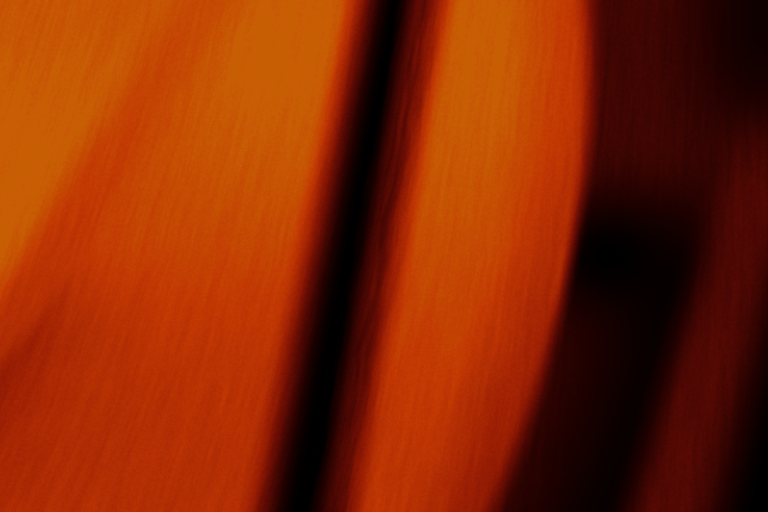
Write a Shadertoy shader that draws this background.

```glsl
const vec3 HEAT_RAMP[7] = vec3[7](
    vec3(0.0), vec3(0.13, 0.006, 0.002), vec3(0.29, 0.027, 0.01),
    vec3(0.45, 0.06, 0.01), vec3(0.62, 0.125, 0.01),
    vec3(0.76, 0.22, 0.01), vec3(0.785, 0.37, 0.015));
const vec2 CANVAS = vec2(1.5, 1.0);
const vec2 HOLLOW_CENTRE = vec2(1.19, 0.50);
const vec2 HOLLOW_SIZE = vec2(0.13, 0.11);
const vec2 GLOW_CENTRE = vec2(0.54, 0.90);
const vec2 GLOW_SIZE = vec2(0.20, 0.30);
const float FIBRE_DENSITY = 95.0;
const float FIBRE_STRETCH = 9.0;
const float FIBRE_STRENGTH = 0.075;
const float GRAIN_DENSITY = 300.0;
const float GRAIN_STRENGTH = 0.035;

float hash(vec2 p) {
    vec3 q = fract(vec3(p.xyx) * 0.1031);
    q += dot(q, q.yzx + 33.33);
    return fract((q.x + q.y) * q.z);
}

float noise(vec2 p) {
    vec2 cell = floor(p), f = fract(p);
    f = f * f * (3.0 - 2.0 * f);
    return mix(mix(hash(cell), hash(cell + vec2(1, 0)), f.x),
               mix(hash(cell + vec2(0, 1)), hash(cell + vec2(1, 1)), f.x), f.y);
}

// Streaks that lean right on the left side and stand upright on the right
float fibres(vec2 p) {
    float lean = mix(0.45, 0.0, p.x / CANVAS.x);
    vec2 q = vec2(p.x - lean * p.y + 2.0, p.y + 2.0);
    q.x += 0.006 * noise(q * 14.0);
    float sum = 0.0, weight = 0.5;
    vec2 scale = vec2(FIBRE_DENSITY, FIBRE_STRETCH);
    for (int i = 0; i < 3; i++) {
        sum += weight * (noise(q * scale) - 0.5);
        scale *= vec2(1.7, 2.1);
        weight *= 0.65;
    }
    return sum;
}

vec3 heatColour(float heat) {
    float s = clamp(heat, 0.0, 1.0) * 6.0;
    int i = min(int(s), 5);
    return mix(HEAT_RAMP[i], HEAT_RAMP[i + 1], s - float(i));
}

// Broad left sheet with a bright corner and a dim crease
float leftSheet(vec2 p) {
    float heat = mix(0.77, 0.94, smoothstep(0.0, 0.9, p.y));
    vec2 g = (p - GLOW_CENTRE) / GLOW_SIZE;
    heat += 0.07 * exp(-dot(g, g));

    float fromCorner = p.x - (0.6 * p.y - 0.26);
    heat -= 0.07 * exp(-pow((fromCorner - 0.06) / 0.09, 2.0));

    float fromCrease = p.x - 0.74 * (p.y - 0.28);
    heat -= 0.15 * smoothstep(-0.03, 0.03, fromCrease)
          * exp(-max(fromCrease, 0.0) * 6.0) * (1.0 - smoothstep(0.3, 0.55, p.y));

    float cornerHeat = 1.0 - 0.05 * smoothstep(0.75, 1.0, p.y);
    return mix(cornerHeat, heat, smoothstep(-0.05, 0.04, fromCorner));
}

// Shadowed space on the right with a hollow and a dull red band
float rightShade(vec2 p, float sheetEdge) {
    float upper = 0.29 * (1.0 - 0.75 * smoothstep(1.25, 1.5, p.x) * smoothstep(0.55, 0.95, p.y));
    float lower = mix(0.21, 0.04, smoothstep(0.0, 0.22, p.x - sheetEdge));
    float heat = mix(lower, upper, smoothstep(0.42, 0.74, p.y));

    float bandStart = 1.22 + 0.28 * p.y;
    float bandEnd = 1.416 + 0.25 * p.y;
    float band = smoothstep(-0.04, 0.06, p.x - bandStart) * (1.0 - smoothstep(0.58, 0.85, p.y));
    heat = mix(heat, 0.36, band);
    heat *= 1.0 - smoothstep(-0.09, 0.06, p.x - bandEnd);

    vec2 h = (p - HOLLOW_CENTRE) / HOLLOW_SIZE;
    return heat * (1.0 - exp(-dot(h, h)));
}

void mainImage(out vec4 fragColor, in vec2 fragCoord) {
    vec2 p = fragCoord / iResolution.xy * CANVAS;
    float fibre = fibres(p);

    // Edges of the upright layers
    float gapStart = 0.531 + 0.196 * p.y;
    float stripStart = 0.612 + 0.176 * p.y + 0.02 * fibre;
    float sheetStart = 0.68 + 0.182 * p.y;
    float sheetEnd = 0.961 + 0.437 * p.y - 0.25 * p.y * p.y;

    // Layers from left to right
    float heat = leftSheet(p) * (1.0 - smoothstep(-0.075, 0.05, p.x - gapStart));
    float strip = mix(0.30, 0.42, p.y) + 0.14 * fibre;
    heat = mix(heat, strip, smoothstep(-0.015, 0.035, p.x - stripStart));

    float sheet = mix(0.80, 1.0, smoothstep(0.0, 0.95, p.y));
    sheet -= 0.17 * smoothstep(-0.2, -0.02, p.x - sheetEnd);
    heat = mix(heat, sheet, smoothstep(-0.04, 0.045, p.x - sheetStart));

    float blur = 0.022 + 0.03 * abs(p.y - 0.5);
    heat = mix(heat, rightShade(p, sheetEnd), smoothstep(-blur, blur, p.x - sheetEnd));

    // Surface texture fades out in the blackest parts
    float grain = noise(p * GRAIN_DENSITY) - 0.5;
    heat += (FIBRE_STRENGTH * fibre + GRAIN_STRENGTH * grain) * smoothstep(0.0, 0.35, heat);
    fragColor = vec4(heatColour(heat), 1.0);
}
```
